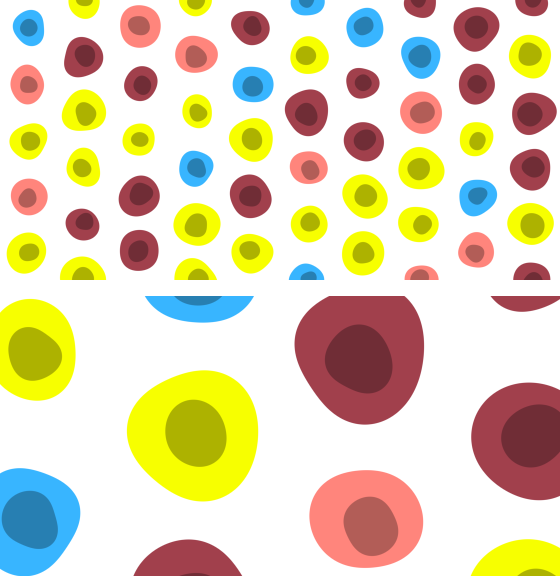
Top: the whole. Bottom: its middle third, enlarged.
Write a Shadertoy shader that draws this pattern.

```glsl
// Staggered columns of wobbly round cells in four flat colours on white.
// Each grid cell hashes its own colour, size and outline; the outline is a
// circle bent by a few angular harmonics, with a darker core drawn inside.

#define CELL_SIZE   0.2               // grid pitch, in canvas heights
#define BLOB_RADIUS vec2(0.056, 0.080) // smallest and largest body
#define CORE_RATIO  vec2(0.47, 0.57)   // core radius relative to the body
#define WOBBLE      vec3(0.09, 0.06, 0.02) // strength of harmonics 2, 3, 4
#define BODY_SHIFT  0.006             // body offset from the grid centre
#define CORE_SHIFT  0.009             // core offset from the grid centre
#define CORE_SHADE  0.7
#define COLOR_LIMITS vec3(0.37, 0.64, 0.87) // cumulative colour shares
#define SEED        7u

const vec3 WHITE  = vec3(1.0);
const vec3 YELLOW = vec3(0.97, 1.0, 0.0);
const vec3 MAROON = vec3(0.63, 0.25, 0.30);
const vec3 BLUE   = vec3(0.22, 0.71, 1.0);
const vec3 PINK   = vec3(1.0, 0.52, 0.486);

// Integer hash: three values in 0..1 per cell and salt
vec3 hash3(vec2 cell, uint salt) {
    uvec3 v = uvec3(uint(int(cell.x) + 64), uint(int(cell.y) + 64), salt + SEED * 16u);
    v = v * 1664525u + 1013904223u;
    v.x += v.y * v.z; v.y += v.z * v.x; v.z += v.x * v.y;
    v ^= v >> 16u;
    v.x += v.y * v.z; v.y += v.z * v.x; v.z += v.x * v.y;
    return vec3((v >> 8u) & 0xffffu) / 65535.0;
}

// Approximate signed distance to a wobbly circle
float blobDistance(vec2 p, float radius, vec3 strength, vec3 phase) {
    vec3 harmonic = vec3(2.0, 3.0, 4.0);
    float angle = atan(p.y, p.x + 1e-6);
    float bend = dot(WOBBLE * strength, cos(harmonic * angle + 6.2832 * phase));
    return length(p) - radius * (1.0 + bend);
}

float coverage(float dist, float pixel) {
    return 1.0 - smoothstep(-0.7 * pixel, 0.7 * pixel, dist);
}

// Golden-ratio sequence with jitter keeps the colour shares even
vec3 cellColor(vec2 cell, float jitter) {
    float pick = fract((cell.x * 6.0 + cell.y) * 0.618 + 0.45 * jitter);
    if (pick < COLOR_LIMITS.x) return YELLOW;
    if (pick < COLOR_LIMITS.y) return MAROON;
    if (pick < COLOR_LIMITS.z) return BLUE;
    return PINK;
}

void mainImage(out vec4 fragColor, in vec2 fragCoord) {
    float pixel = 1.0 / iResolution.y;

    // Grid with every second column shifted by half a cell
    vec2 grid = fragCoord * pixel / CELL_SIZE;
    grid.y += 0.5 * mod(floor(grid.x), 2.0);
    vec2 cell = floor(grid);
    vec2 p = (fract(grid) - 0.5) * CELL_SIZE;

    // Body
    vec3 traits = hash3(cell, 0u);
    vec3 shift = hash3(cell, 1u) * 2.0 - 1.0;
    float radius = mix(BLOB_RADIUS.x, BLOB_RADIUS.y, traits.x);
    float body = blobDistance(p - BODY_SHIFT * shift.xy, radius,
                              hash3(cell, 2u), hash3(cell, 3u));

    // Core
    vec3 coreShift = hash3(cell, 4u) * 2.0 - 1.0;
    float coreRadius = radius * mix(CORE_RATIO.x, CORE_RATIO.y, traits.y);
    float core = blobDistance(p - CORE_SHIFT * coreShift.xy, coreRadius,
                              hash3(cell, 5u), hash3(cell, 6u));

    // Flat layers
    vec3 tint = cellColor(cell, traits.z);
    vec3 color = mix(WHITE, tint, coverage(body, pixel));
    color = mix(color, tint * CORE_SHADE, coverage(core, pixel));
    fragColor = vec4(color, 1.0);
}
```
